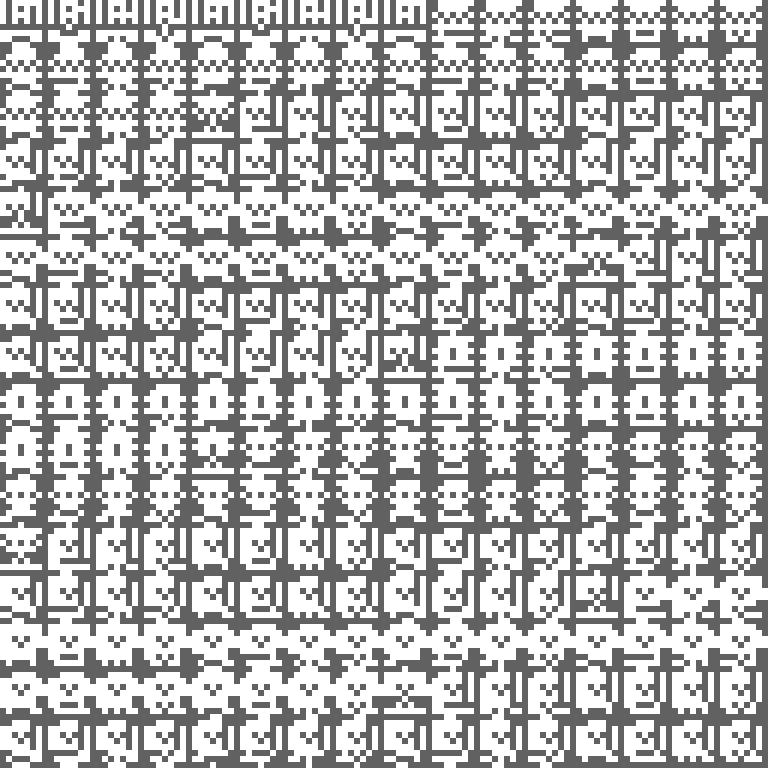
Write a WebGL 2 fragment shader that draws this pattern.

```glsl
#version 300 es
precision highp float;
// A sheet of 16 x 16 blocky creature tiles, each 8 x 8 cells, in grey on white.
// The tile number picks the body (runs of 28), the feet (runs of 4) and the
// mouth (cycle of 4); each cell is then tested against simple mirrored shapes.

uniform vec2 u_resolution;
out vec4 fragColor;

const int TILES = 16;           // repeats across and down
const int CELLS = 8;            // cells per tile side
const int BODY_RUN = 28;        // tiles sharing one body
const int FIRST_BODY = 9;       // tiles before the first body
const int FOOT_KINDS = 7;
const int MOUTH_KINDS = 4;
const float FOOT_SEED = 3.7;
const vec3 PAPER = vec3(1.0);
const vec3 INK = vec3(0.38);

float hash(vec3 p) {
    p = fract(p * vec3(0.1031, 0.1130, 0.0973) + 0.17);
    p += dot(p, p.yzx + 33.33);
    return fract((p.x + p.y) * p.z);
}

// c: cell from the tile's upper left, x: distance from its middle column
bool mouth(ivec2 c, int x, int kind) {
    if (kind == 0) return c.y == 6 && x <= 1;
    if (kind == 1) return c.y == 5 && x <= 1;
    if (kind == 2) return c.y == 6 && x == 1;
    return (c.y == 5 && x == 1) || (c.y == 6 && x == 0);
}

bool eyes(ivec2 c, int x, int body) {
    if (body <= 4) return (c.y == 2 || c.y == 3) && x <= 2 && (c.x + c.y) % 2 == 1;
    if (body == 5) return (c.y == 2 || c.y == 3) && x == 0;
    if (body == 6) return c.y == 2 && (x == 0 || x == 2);
    return (c.y == 2 && x == 1) || (c.y == 3 && c.x == 3);
}

// Dark edges that grow inward around the feet and the top of the head
bool feet(ivec2 c, int x, int kind) {
    if (c.y > 0 && c.y < 5) return false;
    float side = c.x < 3 ? 0.0 : 1.0;
    float chance = hash(vec3(float(kind) + FOOT_SEED, float(c.y) * 2.3, side * 5.1));
    int reach = int(chance * 3.0) + (c.y == 7 ? 3 : 1);
    return x > 4 - reach;
}

bool outline(ivec2 c, int x, int body) {
    bool open = body == 3 || body == 8;
    bool bumpy = body == 1 || body == 5 || body == 6;
    bool barred = !open && !bumpy;
    bool spine = x == 4 && !(open && (c.y == 2 || c.y == 3));
    bool bump = bumpy && x == 3 && (c.y == 1 || c.y == 3 || c.y == 5);
    bool shoulder = body == 6 && c.y == 4 && x >= 2;
    bool tick = open && c.x == 6 && (c.y == 4 || c.y == 5);
    bool bar = barred && c.x == 5 && c.y <= 4;
    return spine || bump || shoulder || tick || bar;
}

// The first few tiles: upright strokes over a dark belt
bool strokes(ivec2 c, int x, int number) {
    if (c.y == 4) return x >= 1 || number % 2 == 0;
    if (c.y < 4) return x == 4 || c.x == 1 || (c.x == 5 && c.y != number % 4)
        || (c.x == 3 && c.y % 2 == 1);
    return x == 4 || mouth(c, x, number % MOUTH_KINDS) || (c.y == 7 && x >= 2);
}

float inkAt(ivec2 cell) {
    int size = TILES * CELLS;
    cell = clamp(cell, ivec2(0), ivec2(size - 1));
    cell.y = size - 1 - cell.y;
    ivec2 tile = cell / CELLS;
    ivec2 c = cell % CELLS;
    int x = abs(c.x - 3);
    int number = tile.y * TILES + tile.x;
    if (number < FIRST_BODY) return strokes(c, x, number) ? 1.0 : 0.0;

    int body = (number - FIRST_BODY) / BODY_RUN + 1;
    int step8 = number - FIRST_BODY + 1;
    bool dark = outline(c, x, body) || eyes(c, x, body);
    if (step8 % BODY_RUN == 0) {
        // The last tile of each run stands on a heavy base
        dark = dark || c.y == 4 && x != 0 || c.y == 5 && x != 1 || c.y == 7;
    } else {
        dark = dark || mouth(c, x, number % MOUTH_KINDS)
            || feet(c, x, (step8 / MOUTH_KINDS) % FOOT_KINDS);
    }
    return dark ? 1.0 : 0.0;
}

void main() {
    vec2 uv = gl_FragCoord.xy / u_resolution;
    float cells = float(TILES * CELLS);
    vec2 q = uv * cells - 0.5;
    ivec2 base = ivec2(floor(q));

    // Blend neighbouring cells over one pixel at their shared edge
    vec2 pixel = cells / u_resolution;
    vec2 w = clamp((fract(q) - 0.5) / pixel + 0.5, 0.0, 1.0);
    float low = mix(inkAt(base), inkAt(base + ivec2(1, 0)), w.x);
    float high = mix(inkAt(base + ivec2(0, 1)), inkAt(base + ivec2(1, 1)), w.x);
    fragColor = vec4(mix(PAPER, INK, mix(low, high, w.y)), 1.0);
}
```
